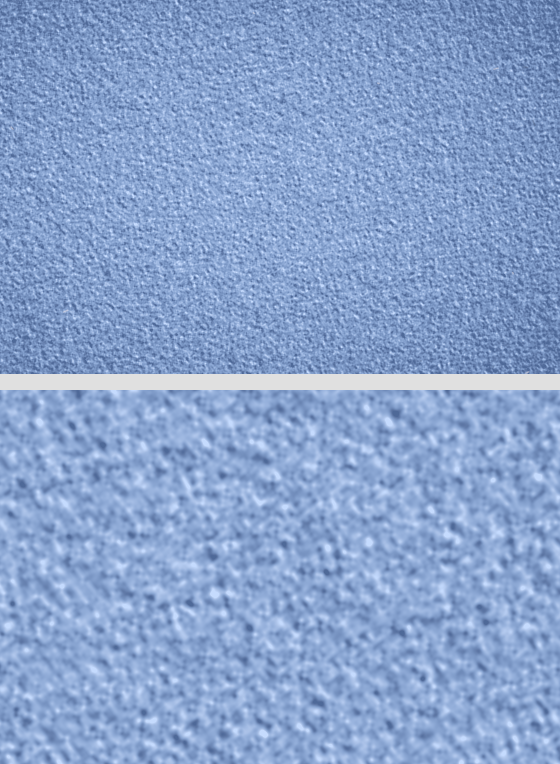
Top: the whole. Bottom: its middle third, enlarged.
Reproduce this texture procedurally as a Shadertoy shader.

```glsl
// Pale blue felted surface with fine raking-light grain, soft vignette and a few stray specks.

float hash(vec2 p) {
    return fract(sin(dot(p, vec2(127.1, 311.7))) * 43758.5453);
}

float valueNoise(vec2 p) {
    vec2 cell = floor(p), f = fract(p);
    f = f * f * (3.0 - 2.0 * f);
    return mix(mix(hash(cell), hash(cell + vec2(1, 0)), f.x),
               mix(hash(cell + vec2(0, 1)), hash(cell + vec2(1, 1)), f.x), f.y);
}

mat2 rotation(float angle) {
    float c = cos(angle), s = sin(angle);
    return mat2(c, s, -s, c);
}

// Slope of the noise surface seen by a light from above right
float relief(vec2 p, float angle) {
    mat2 turn = rotation(angle);
    vec2 toLight = vec2(0.25, 0.32);
    return valueNoise(turn * (p + toLight)) - valueNoise(turn * (p - toLight));
}

// Distance to a short segment centred on the origin
float streak(vec2 p, float angle, float halfLength) {
    vec2 along = vec2(cos(angle), sin(angle));
    return length(p - along * clamp(dot(p, along), -halfLength, halfLength));
}

// Blue ramp from shaded pits to lit fibre tips
vec3 feltColor(float tone) {
    vec3 blue = mix(vec3(0.38, 0.48, 0.66), vec3(0.67, 0.76, 0.91), tone);
    float middle = max(0.0, 4.0 * tone * (1.0 - tone));
    return blue + vec3(0.0, 0.015, 0.027) * middle;
}

void mainImage(out vec4 fragColor, in vec2 fragCoord) {
    vec2 uv = fragCoord / iResolution.xy;
    vec2 p = fragCoord / iResolution.y;
    float aspect = iResolution.x / iResolution.y;
    float pixel = 1.0 / iResolution.y;

    // Broad light, brightest left of the centre
    vec2 offCentre = uv - vec2(0.45, 0.5);
    float tone = 0.61 - 1.05 * dot(offCentre, offCentre);

    // Crisp grain: two overlaid lattices at different turns hide each other's rows
    vec2 bend = vec2(valueNoise(p * 50.0), valueNoise(p * 50.0 + 57.0)) - 0.5;
    vec2 grainPos = p + bend * 0.003;
    float grain = 0.52 * relief(grainPos * 112.0, 0.6);
    grain += 0.52 * relief(grainPos * 150.0 + 31.0, 1.25);

    // Fine fibres, lit or shaded whichever way they face
    grain += 0.60 * (valueNoise(rotation(0.9) * p * 250.0) - 0.5);
    grain += 0.32 * (valueNoise(rotation(0.3) * p * 130.0 + 17.0) - 0.5);

    // Lit tips stand out more than the pits between them
    tone += grain + 0.3 * grain * abs(grain) + 0.2 * max(grain - 0.2, 0.0);

    // Faint wider mottling
    tone += 0.16 * (valueNoise(rotation(0.5) * p * 45.0 + 11.0) - 0.5);

    vec3 color = feltColor(clamp(tone, -0.25, 1.35));

    // Pale lint and dark dust
    for (int i = 0; i < 16; i++) {
        float id = float(i);
        bool isLint = i < 7;
        vec2 spot = vec2(hash(vec2(id, 1.7)), hash(vec2(id, 8.3)));
        spot.x = isLint ? spot.x : 0.7 + 0.3 * spot.x;
        float d = streak(p - spot * vec2(aspect, 1.0), 6.28 * hash(vec2(id, 4.1)),
                         0.006 * hash(vec2(id, 6.9)));
        float cover = 1.0 - smoothstep(0.0015 - pixel, 0.0015 + pixel, d);
        vec3 speck = isLint ? vec3(0.87, 0.85, 0.89) : vec3(0.32, 0.38, 0.50);
        color = mix(color, speck, cover * (isLint ? 0.75 : 0.5));
    }

    fragColor = vec4(clamp(color, 0.0, 1.0), 1.0);
}
```
